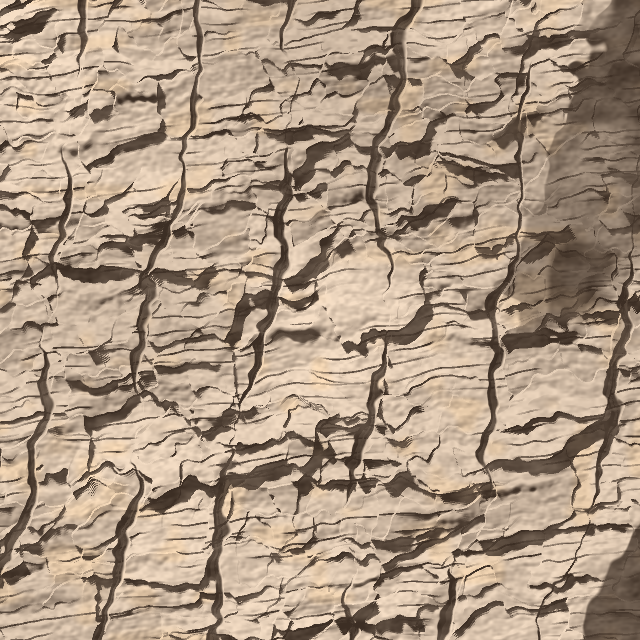
This texture is drawn by a Shadertoy shader. Its source:

```glsl
#define SHADE_COLOR vec3(0.235, 0.18, 0.14)
#define SUN_COLOR vec3(0.935, 0.845, 0.75)
#define STAIN_COLOR vec3(0.025, 0.0, -0.04)
#define SUN_DIR vec2(-0.5, 0.866)
#define SUN_SLOPE 0.55
#define JOINTS 5.6
#define SLAB_RELIEF 0.018
#define BLOCK_RELIEF 0.014
#define LEDGE_RELIEF 0.011
#define SEAM_RELIEF 0.0042
#define GRAIN 0.13

float hash(vec2 p) {
    vec3 q = fract(vec3(p.xyx) * 0.1031);
    q += dot(q, q.yzx + 33.33);
    return fract((q.x + q.y) * q.z);
}

float noise(vec2 p) {
    vec2 i = floor(p), f = fract(p);
    f = f * f * (3.0 - 2.0 * f);
    return mix(mix(hash(i), hash(i + vec2(1, 0)), f.x),
               mix(hash(i + vec2(0, 1)), hash(i + 1.0), f.x), f.y);
}

// Squarish cells: x = height of a tilted flat facet, y = random value per cell
vec2 facets(vec2 p) {
    vec2 base = floor(p - 0.5), id = base, local = vec2(0);
    float nearest = 1e3;
    for (int k = 0; k < 4; k++) {
        vec2 cell = base + vec2(k & 1, k >> 1);
        vec2 jitter = vec2(hash(cell), hash(cell + 71.0)) - 0.5;
        vec2 r = p - cell - 0.5 - 0.75 * jitter;
        float d = dot(r * r, r * r);
        if (d < nearest) { nearest = d; id = cell; local = r; }
    }
    float rise = hash(id + 19.0);
    vec2 tilt = vec2(hash(id + 5.0), hash(id + 43.0)) - 0.5;
    return vec2(rise * rise + 1.5 * dot(local, tilt), hash(id + 27.0));
}

// Steep leaning cracks: x = openness, y = height of the column beside it
vec2 joint(vec2 p) {
    float across = (p.x - 0.15 * p.y) * JOINTS + 0.12;
    float id = floor(across + 0.5);
    float bend = 0.4 * (noise(vec2(id * 7.0, p.y * 4.0)) - 0.5)
               + 0.16 * (noise(vec2(id * 3.0, p.y * 17.0)) - 0.5)
               + 0.07 * (noise(p * vec2(50.0, 65.0)) - 0.5);
    float d = across - id - bend;
    float width = 0.044 * smoothstep(0.18, 0.85, noise(vec2(id * 5.0 + 2.0, p.y * 6.0)))
                * (0.35 + 1.1 * noise(vec2(id * 9.0 + sign(d), p.y * 38.0)));
    float open = (1.0 - smoothstep(width * 0.6, width + 0.01, abs(d)))
               * smoothstep(0.001, 0.01, width);
    return vec2(open, hash(vec2(d > 0.0 ? id : id - 1.0, 8.0)));
}

float height(vec2 p) {
    vec2 warp = vec2(noise(p * 13.0), noise(p * 13.0 + 40.0)) - 0.5;
    vec2 chip = vec2(noise(p * 48.0 + 9.0), noise(p * 48.0 + 60.0)) - 0.5;
    float nick = noise(p * 120.0 + 33.0) - 0.5;
    vec2 w = p + 0.045 * warp + 0.015 * chip + 0.005 * nick;
    vec2 bed = vec2(w.x - 0.15 * w.y, w.y - 0.1 * w.x);
    vec2 crack = joint(p);

    // Broken slabs, with smaller blocks in rough patches
    vec2 slab = facets(bed * vec2(7.0, 9.0) + 3.0);
    vec2 block = facets(bed * vec2(17.0, 27.0) + 31.0);
    float rough = smoothstep(0.35, 0.62, noise(p * vec2(7.0, 9.0) + 17.0));
    float h = SLAB_RELIEF * slab.x + BLOCK_RELIEF * rough * block.x;

    // Overhanging ledges, offset from slab to slab
    float layer = bed.y * 15.0 + 1.3 * noise(bed * vec2(4.0, 5.0)) + 2.0 * slab.y;
    float ledge = smoothstep(0.5, 0.72, noise(bed * vec2(9.0, 15.0) + 52.0));
    h += LEDGE_RELIEF * ledge * (1.0 - fract(layer));

    // Short thin seams between beds
    float seam = p.y - 0.12 * p.x + 0.016 * warp.y + 0.006 * chip.y;
    float seamMask = smoothstep(0.45, 0.75, noise(vec2(p.x * 17.0, seam * 34.0) + 11.0));
    h += SEAM_RELIEF * seamMask * (1.0 - fract(seam * 46.0 + 2.0 * slab.y));

    // Fine laminations and pitted surface
    vec2 strata = vec2(p.x, seam);
    h += 0.0024 * noise(strata * vec2(14.0, 80.0));
    h += 0.0013 * noise(strata * vec2(45.0, 190.0));
    h += 0.0022 * nick + 0.004 * rough * chip.x;
    return h + 0.01 * crack.y - 0.025 * crack.x;
}

// Broad ragged shadow down the right side
float cornerShadow(vec2 p) {
    float ragged = 0.09 * (noise(p * 11.0) - 0.5) + 0.05 * (noise(p * 38.0) - 0.5);
    float upper = p.x - 0.82 - 0.11 * smoothstep(0.55, 1.0, p.y) + ragged;
    float fade = smoothstep(0.47, 0.54, p.y - 0.6 * (p.x - 0.85) + ragged);
    float lower = p.x - 0.91 - 0.45 * p.y + 0.4 * ragged;
    float patches = 0.55 + 0.45 * smoothstep(0.35, 0.5, noise(p * vec2(11.0, 9.0) + 4.0) + ragged);
    return max(smoothstep(0.0, 0.006, upper) * fade * patches,
               smoothstep(0.0, 0.006, lower));
}

vec3 rock(vec2 p) {
    float h = height(p);
    float facing = (h - height(p + SUN_DIR * 0.003)) / 0.003;

    // March toward the sun for cast shadows
    float blocked = 0.0;
    for (int i = 1; i <= 9; i++) {
        float s = 0.003 * float(i);
        blocked = max(blocked, height(p + SUN_DIR * s) - h - s * SUN_SLOPE);
    }
    float shadow = smoothstep(0.0, 0.003, blocked);
    shadow = max(shadow, 0.95 * joint(p).x);
    shadow = max(shadow, 0.92 * cornerShadow(p));

    float grain = noise(p * vec2(150.0, 210.0)) - 0.5;
    float tone = 0.79 + 0.24 * (noise(p * 4.0 + 6.0) - 0.5) + 0.1 * (0.5 - p.x);
    float lit = tone + 0.5 * clamp(facing, -0.8, 0.28) + GRAIN * grain;
    float dim = 0.01 + 0.24 * noise(p * vec2(30.0, 45.0)) + 0.12 * clamp(facing, -0.6, 0.6);
    float light = clamp(mix(lit, dim + 0.5 * GRAIN * grain, shadow), 0.0, 1.04);

    float stain = smoothstep(0.6, 0.9, noise(p * vec2(22.0, 30.0) + 80.0));
    return mix(SHADE_COLOR, SUN_COLOR, light) + STAIN_COLOR * stain * light;
}

void mainImage(out vec4 fragColor, in vec2 fragCoord) {
    // Two diagonal samples smooth the edges
    vec3 color = rock((fragCoord + vec2(0.25, 0.25)) / iResolution.y)
               + rock((fragCoord - vec2(0.25, 0.25)) / iResolution.y);
    fragColor = vec4(0.5 * color, 1.0);
}
```
